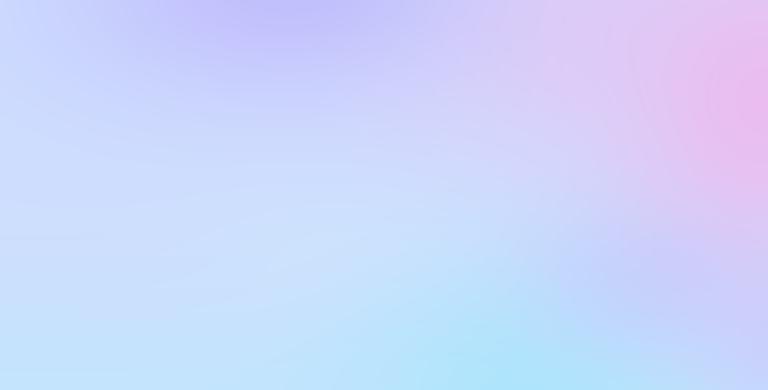
Give the GLSL for this background, as a Shadertoy shader.

```glsl
// Soft pastel gradient: sky blue with violet, lavender, cyan and pink glows.

#define MIST       vec3(0.810, 0.870, 0.994)
#define SKY        vec3(0.768, 0.894, 0.992)
#define PALE_SKY   vec3(0.808, 0.893, 0.994)
#define PERIWINKLE vec3(0.780, 0.808, 0.996)
#define VIOLET     vec3(0.752, 0.738, 0.988)
#define LAVENDER   vec3(0.870, 0.795, 0.968)
#define CYAN       vec3(0.680, 0.900, 0.988)
#define SOFT_BLUE  vec3(0.750, 0.820, 0.994)
#define LILAC_BLUE vec3(0.775, 0.815, 0.994)
#define PINK       vec3(0.920, 0.738, 0.942)

// Elliptical Gaussian falloff, 1 at the center.
float glow(vec2 uv, vec2 center, vec2 radius) {
    vec2 d = (uv - center) / radius;
    return exp(-dot(d, d));
}

void mainImage(out vec4 fragColor, in vec2 fragCoord) {
    vec2 uv = fragCoord / iResolution.xy;

    // Base: sky at the bottom fading into mist
    vec3 color = mix(SKY, MIST, smoothstep(-0.05, 0.5, uv.y));
    color = mix(color, PALE_SKY, 0.75 * glow(uv, vec2(0.46, 0.37), vec2(0.20, 0.18)));

    // Upper band
    color = mix(color, LAVENDER, 0.85 * glow(uv, vec2(0.72, 0.95), vec2(0.25, 0.35)));
    color = mix(color, PERIWINKLE, 0.75 * glow(uv, vec2(0.27, 1.00), vec2(0.28, 0.32)));
    color = mix(color, VIOLET, 0.95 * glow(uv, vec2(0.38, 1.06), vec2(0.22, 0.24)));

    // Lower right
    color = mix(color, CYAN, glow(uv, vec2(0.69, 0.00), vec2(0.22, 0.32)));
    color = mix(color, SOFT_BLUE, 0.85 * glow(uv, vec2(0.86, 0.29), vec2(0.16, 0.20)));
    color = mix(color, LILAC_BLUE, 0.95 * glow(uv, vec2(1.03, 0.14), vec2(0.12, 0.22)));

    // Right edge
    color = mix(color, PINK, glow(uv, vec2(1.00, 0.74), vec2(0.20, 0.42)));

    fragColor = vec4(color, 1.0);
}
```
